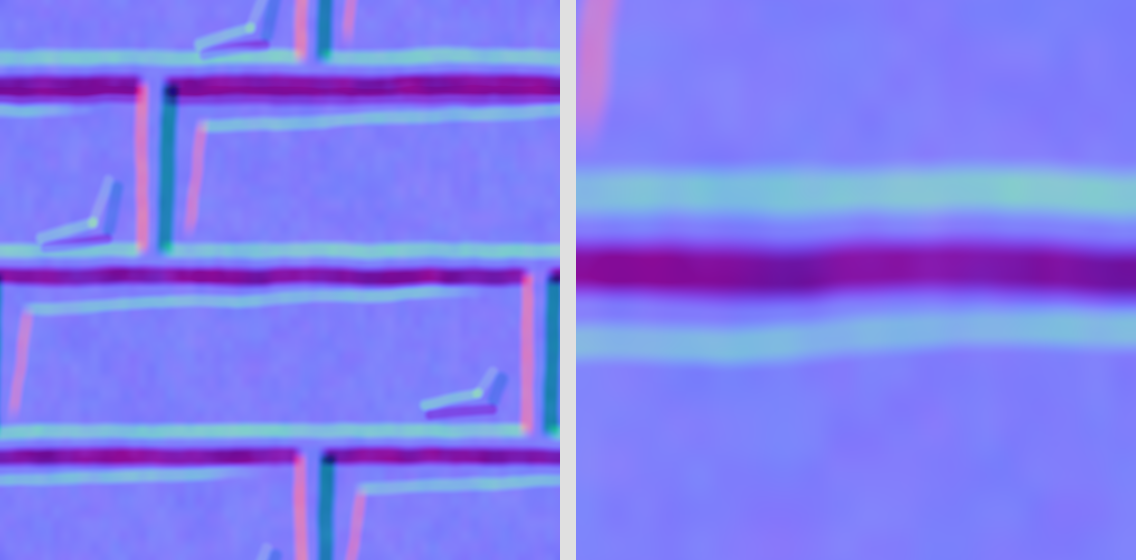
Left: the whole. Right: its middle third, enlarged.
Reproduce this texture map procedurally as a three.js fragment shader.

```glsl
// Tangent-space normal map of a brick wall: three courses, one long brick in each.
// Every bevel, rim and chip adds a soft band of slope; the summed slope is encoded
// as colour. Periodic value noise bends the lines and roughens the faces.

varying vec2 vUv;

float hash(vec2 c) {
  return fract(sin(dot(c, vec2(127.1, 311.7))) * 4375.85);
}

// Value noise that tiles over the canvas after `period` cells.
float noise(vec2 uv, vec2 period) {
  vec2 p = uv * period;
  vec2 i = floor(p);
  vec2 f = fract(p);
  f = f * f * (3.0 - 2.0 * f);
  vec2 a = mod(i, period);
  vec2 b = mod(i + 1.0, period);
  return mix(mix(hash(a), hash(vec2(b.x, a.y)), f.x),
             mix(hash(vec2(a.x, b.y)), hash(b), f.x), f.y) - 0.5;
}

// Soft line profile: 1 at the centre, 0 beyond the half width.
float band(float d, float halfWidth) {
  return 1.0 - smoothstep(0.2 * halfWidth, halfWidth, abs(d));
}

float segment(vec2 p, vec2 a, vec2 b) {
  vec2 ab = b - a;
  return length(p - a - ab * clamp(dot(p - a, ab) / dot(ab, ab), 0.0, 1.0));
}

// Chipped lower right corner; q is measured from the top of the end joint.
vec2 chipSlope(vec2 q, float flatness) {
  vec2 corner = vec2(-0.112, 0.262 - 0.022 * flatness);
  vec2 tip = vec2(-0.083, 0.190 + 0.012 * flatness);
  vec2 start = vec2(-0.205, 0.287 - 0.025 * flatness);
  vec2 slope = vec2(0.05, 0.42) * band(segment(q, start, corner), 0.016);
  slope += vec2(0.10, 0.22) * band(segment(q, corner, tip), 0.015);
  slope -= vec2(0.0, 0.42) * band(segment(q, start + vec2(0.01, 0.018), corner + vec2(0.025, 0.03)), 0.016);
  slope -= vec2(0.32, 0.05) * band(segment(q, corner + vec2(0.03, 0.012), tip + vec2(0.015, 0.012)), 0.018);
  return slope;
}

void main() {
  vec2 p = vec2(vUv.x, 1.0 - vUv.y);
  float bend = noise(p, vec2(9.0));
  float ripple = noise(p, vec2(26.0));

  // Courses, counted downwards, with a slightly uneven spacing.
  float y = p.y - 0.129 - 0.0065 * cos(6.2832 * (p.y - 0.47)) + 0.007 * bend + 0.003 * ripple;
  float course = mod(floor(y * 3.0), 3.0);
  float v = fract(y * 3.0) / 3.0;

  // Distance from the course's upright joint, and position along the brick.
  float joint = course < 0.5 ? 0.277 : (course < 1.5 ? 0.965 : 0.56);
  float u = fract(p.x - joint + 0.5) - 0.5 + 0.004 * bend + 0.003 * ripple;
  float s = fract(u);
  float first = 1.0 - step(0.5, course);
  float second = step(0.5, course) * (1.0 - step(1.5, course));

  vec2 slope = vec2(0.0);

  // Bed joints: dark upper edge of the brick, light lower edge.
  float solid = 1.0 - band(u + 0.004, 0.036);
  float worn = 1.0 + 0.25 * noise(p, vec2(14.0, 30.0));
  slope.y -= 0.84 * worn * solid * band(v - 0.024, 0.025);
  slope.y -= 0.50 * first * solid * band(v - 0.046, 0.020);
  slope.y += 0.55 * worn * solid * band(v - 0.311, 0.022);
  slope.x += 0.30 * ripple * band(v - 0.024, 0.025);

  // Upright joint: right end of one brick, left end of the next.
  float upright = smoothstep(0.010, 0.035, v) * (1.0 - smoothstep(0.300, 0.330, v));
  float lean = 0.03 * (v - 0.16);
  slope.x += 0.66 * upright * band(u + 0.023, 0.019);
  slope.x -= 0.78 * upright * band(u - 0.022 + lean, 0.023);

  // Raised rim falling to the face, narrowing along the top and down the left side.
  float rimTop = mix(0.086, 0.046, s) + 0.012 * first;
  float alongTop = smoothstep(0.065, 0.10, s) * (1.0 - smoothstep(0.78, 0.93, s));
  slope.y += 0.43 * worn * alongTop * band(v - rimTop, 0.018);
  float rimLeft = 0.084 - 0.13 * (v - 0.09);
  float alongLeft = smoothstep(0.070, 0.105, v) * (1.0 - smoothstep(0.25, 0.30, v));
  slope.x += 0.52 * alongLeft * band(s - rimLeft, 0.017);

  slope += chipSlope(vec2(u, v), second);

  // Rough clay: broad dents and fine grain.
  slope += 0.09 * vec2(noise(p, vec2(22.0, 18.0)), noise(p.yx, vec2(20.0, 24.0)));
  slope += 0.08 * vec2(noise(p, vec2(53.0, 41.0)), noise(p.yx, vec2(47.0, 59.0)));

  slope = clamp(slope, -0.9, 0.9);
  float height = 0.985 - 0.48 * min(dot(slope, slope), 1.0);
  gl_FragColor = vec4(vec2(0.50, 0.495) + 0.5 * slope, height, 1.0);
}
```
